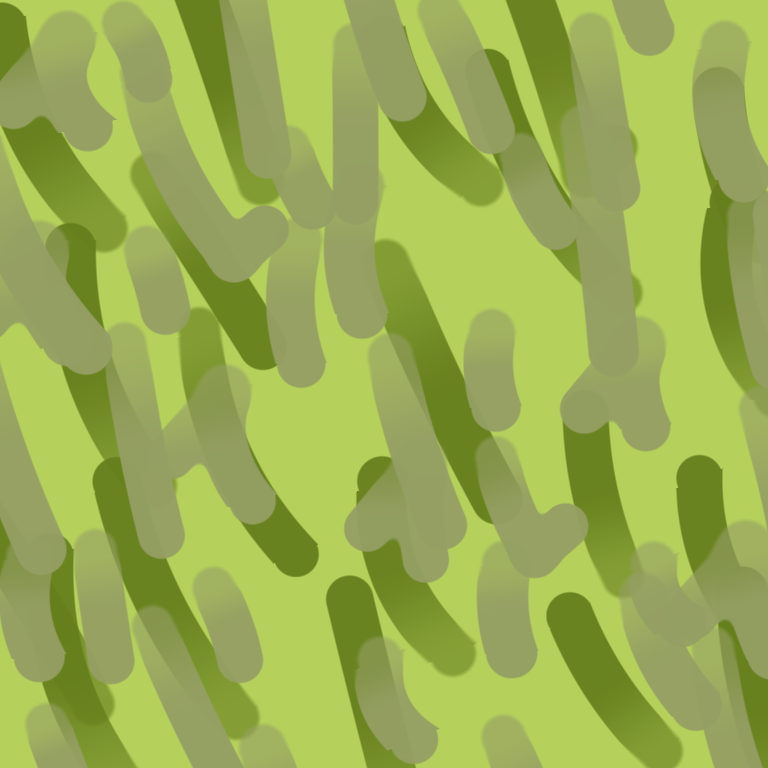
Write a three.js fragment shader that draws this pattern.

```glsl
varying vec2 vUv;

const vec3 LIME = vec3(0.71, 0.82, 0.36);
const vec3 MOSS = vec3(0.395, 0.495, 0.11);
const vec3 SAGE = vec3(0.582, 0.622, 0.388);

float hash(vec2 p) {
  return fract(sin(dot(p, vec2(127.1, 311.7))) * 43758.547);
}

vec2 hash2(vec2 p) {
  return vec2(hash(p), hash(p + 17.3));
}

float capsule(vec2 p, vec2 a, vec2 b) {
  vec2 ab = b - a;
  return length(p - a - ab * clamp(dot(p - a, ab) / dot(ab, ab), 0.0, 1.0));
}

float smoothMin(float a, float b, float k) {
  float h = max(k - abs(a - b), 0.0) / k;
  return min(a, b) - h * h * k * 0.25;
}

// Distance to a bowed line; local is (across, along)
float bowedLine(vec2 local, float halfLength, float bend) {
  float u = clamp(local.y / halfLength, -1.0, 1.0);
  float slope = 2.0 * bend * u / halfLength;
  float across = local.x - bend * (u * u - 0.5);
  float beyond = max(abs(local.y) - halfLength, 0.0);
  float straighten = beyond > 0.0 ? 1.0 : inversesqrt(1.0 + slope * slope);
  return length(vec2(across * straighten, beyond));
}

// Paints one translucent marker stroke, pale and soft at one end
vec3 paintStroke(vec3 base, vec2 p, vec2 center, vec2 id, vec3 ink,
                 vec2 leanRange, vec2 lengthRange, float bendMax,
                 float hookChance, float fadeAtEnd) {
  float lean = mix(leanRange.x, leanRange.y, hash(id + 3.1));
  float halfLength = 0.5 * mix(lengthRange.x, lengthRange.y, hash(id + 5.7));
  float bend = bendMax * (hash(id + 8.9) * 1.3 - 0.3);
  float radius = mix(0.030, 0.035, hash(id + 11.3));
  vec2 down = vec2(sin(lean), -cos(lean));
  vec2 side = vec2(cos(lean), sin(lean));
  vec2 local = vec2(dot(p - center, side), dot(p - center, down));
  float d = bowedLine(local, halfLength, bend);

  // Some strokes turn back at the top or the bottom
  float hook = hash(id + 23.7);
  vec2 tipShift = side * bend * 0.5;
  if (hook < hookChance) {
    vec2 top = center - down * halfLength + tipShift;
    d = smoothMin(d, capsule(p, top, top - vec2(0.07, 0.085)), 0.025);
  } else if (hook > 1.0 - hookChance) {
    vec2 bottom = center + down * halfLength + tipShift;
    d = smoothMin(d, capsule(p, bottom, bottom + vec2(0.04, 0.035)), 0.012);
  }

  float t = clamp(0.5 + 0.5 * local.y / halfLength, 0.0, 1.0);
  t = mix(t, 1.0 - t, step(hash(id + 31.9), fadeAtEnd));
  float body = smoothstep(0.0, 0.55, t);
  float softness = mix(0.007, 0.002, smoothstep(0.0, 0.2, t));
  float cover = 1.0 - smoothstep(radius - softness, radius + 0.001, d);
  float opacity = mix(0.62, 0.95, body) + 0.05 * (hash(id + 41.3) - 0.5);
  return mix(base, ink, cover * opacity);
}

// Jittered position inside a grid that reaches past the canvas edges
vec2 scatter(vec2 cell, vec2 count, float seed) {
  vec2 jitter = mix(vec2(0.12), vec2(0.88), hash2(cell + seed));
  float stagger = 0.4 * mod(cell.x, 2.0) - 0.2;
  vec2 place = (cell + jitter + vec2(0.0, stagger)) / count;
  return place * 1.08 - 0.04;
}

void main() {
  vec3 color = LIME;

  // Long dark strokes underneath
  vec2 darkGrid = vec2(5.0, 4.0);
  for (int i = 0; i < 5; i++) {
    for (int j = 0; j < 4; j++) {
      vec2 cell = vec2(float(i), float(3 - j));
      color = paintStroke(color, vUv, scatter(cell, darkGrid, 61.0),
                          cell + 61.0, MOSS, vec2(0.12, 0.6),
                          vec2(0.18, 0.36), 0.035, 0.06, 0.7);
    }
  }

  // Greyish strokes on top
  vec2 greyGrid = vec2(7.0, 6.0);
  for (int i = 0; i < 7; i++) {
    for (int j = 0; j < 6; j++) {
      vec2 cell = vec2(float(i), float(5 - j));
      color = paintStroke(color, vUv, scatter(cell, greyGrid, 7.0),
                          cell + 7.0, SAGE, vec2(0.0, 0.5),
                          vec2(0.08, 0.30), 0.02, 0.1, 0.15);
    }
  }

  gl_FragColor = vec4(color, 1.0);
}
```
